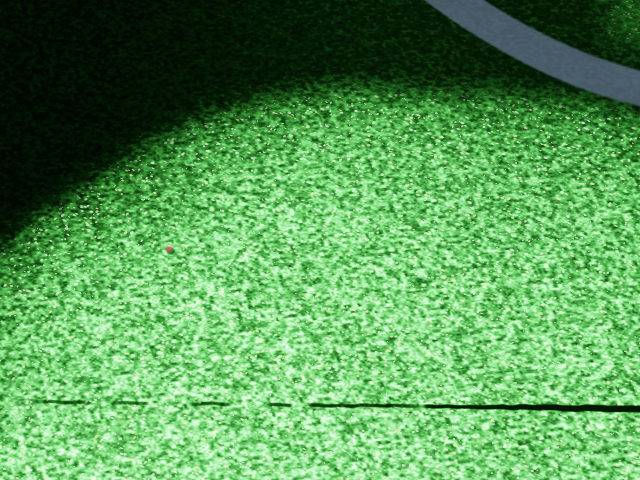
Reproduce this texture procedurally as a WebGL 1 fragment shader.

```glsl
precision highp float;
// Sunlit artificial turf under a curved soft shadow, with a grey painted arc,
// a thin dark seam and one small pebble. A scalar light tone, roughened by
// blade noise, is mapped through a green colour ramp; glints are hashed cells.
uniform vec2 u_resolution;

const vec3 BLACK_GREEN = vec3(0.0, 0.02, 0.0);
const vec3 DARK_GREEN = vec3(0.02, 0.12, 0.02);
const vec3 DEEP_GREEN = vec3(0.11, 0.37, 0.10);
const vec3 MID_GREEN = vec3(0.27, 0.65, 0.26);
const vec3 BRIGHT_GREEN = vec3(0.50, 0.87, 0.49);
const vec3 PALE_GREEN = vec3(0.74, 0.96, 0.75);
const vec3 PAINT_GREY = vec3(0.29, 0.37, 0.42);
const vec3 PEBBLE_PINK = vec3(0.78, 0.38, 0.38);
const vec2 PEBBLE_POS = vec2(0.352, 0.481);
const vec2 SHADOW_CREST = vec2(0.75, 0.805);
const vec2 BLADE_FREQ = vec2(98.0, 135.0);
const float BLADE_CONTRAST = 4.4;
const float LIT_TONE = 3.9;
const float GLINT_CHANCE = 0.24;

float hash(vec2 p) {
  vec3 q = fract(vec3(p.xyx) * 0.1031);
  q += dot(q, q.yzx + 33.33);
  return fract((q.x + q.y) * q.z);
}

float noise(vec2 p) {
  vec2 i = floor(p), f = fract(p);
  f = f * f * (3.0 - 2.0 * f);
  return mix(mix(hash(i), hash(i + vec2(1.0, 0.0)), f.x),
             mix(hash(i + vec2(0.0, 1.0)), hash(i + 1.0), f.x), f.y);
}

// Colour ramp with one stop per unit of tone
vec3 turfColor(float tone) {
  vec3 c = mix(BLACK_GREEN, DARK_GREEN, clamp(tone, 0.0, 1.0));
  c = mix(c, DEEP_GREEN, clamp(tone - 1.0, 0.0, 1.0));
  c = mix(c, MID_GREEN, clamp(tone - 2.0, 0.0, 1.0));
  c = mix(c, BRIGHT_GREEN, clamp(tone - 3.0, 0.0, 1.0));
  c = mix(c, PALE_GREEN, clamp(tone - 4.0, 0.0, 1.0));
  return mix(c, vec3(0.95, 1.0, 0.95), clamp(tone - 5.0, 0.0, 1.0));
}

// Signed distance below the shadow boundary, positive in sunlight
float sunDepth(vec2 p) {
  float dx = p.x - SHADOW_CREST.x;
  float bend = dx < 0.0 ? 0.578 : 0.14;
  float slope = 2.0 * bend * dx;
  return (SHADOW_CREST.y - bend * dx * dx - p.y) / sqrt(1.0 + slope * slope);
}

// Height of a descending parabola that leaves the top edge at startX
float arcHeight(float x, float startX, float fall, float bend) {
  float t = x - startX;
  return 1.0 - fall * t + bend * t * t;
}

// Small tilted sparkles, one possible per jittered cell
float glints(vec2 q, float seed) {
  vec2 id = floor(q) + seed;
  vec2 d = fract(q) - 0.3 - 0.4 * vec2(hash(id + 3.7), hash(id + 11.3));
  d.y += d.x * (hash(id + 21.1) - 0.5);
  float size = 0.12 + 0.16 * hash(id + 31.9);
  float shape = 1.0 - smoothstep(size * 0.5, size * 1.3, length(d * vec2(0.8, 1.1)));
  return shape * step(1.0 - GLINT_CHANCE, hash(id));
}

void main() {
  vec2 p = gl_FragCoord.xy / u_resolution.y;
  float aa = 1.0 / u_resolution.y;

  // Turf plane, with blades tightening toward the top
  vec2 q = vec2((p.x - 0.667) * (1.0 + 0.2 * p.y) + 2.0, p.y + 0.2 * p.y * p.y);
  vec2 blades = vec2(q.x + 0.35 * q.y, q.y - 0.12 * q.x + 1.0);
  float grain = 0.62 * noise(blades * BLADE_FREQ)
              + 0.38 * noise(blades * BLADE_FREQ * 1.9 + 37.0) - 0.5;
  float patches = noise(p * 5.0 + 8.0) + 0.7 * noise(p * 17.0 + 3.0) - 0.85;

  // Sunlight and penumbra
  float depth = sunDepth(p) + 0.012 * patches;
  float sun = smoothstep(-0.075, 0.03, depth) * (1.0 - exp(-9.0 * max(depth + 0.06, 0.0)));
  float corner = smoothstep(1.2, 1.34, p.x) * smoothstep(0.85, 0.95, p.y);
  float shade = mix(0.3, 0.95, smoothstep(0.0, 0.85, p.x + 0.25 * (0.8 - p.y))) + 0.9 * corner;
  float lit = LIT_TONE + 0.25 * (1.0 - p.y) - 0.22 * smoothstep(0.75, 1.3, p.x) + 0.18 * patches;
  float tone = mix(shade, lit, sun) + grain * BLADE_CONTRAST * mix(0.28, 1.0, sun);

  // Seam, broken on the left and widening to the right
  float seamY = 0.1635 - 0.0115 * p.x + 0.003 * (noise(vec2(p.x * 45.0, 4.0)) - 0.5);
  float seamWidth = 0.0012 + 0.0032 * smoothstep(0.9, 1.25, p.x);
  float seam = 1.0 - smoothstep(seamWidth, seamWidth + 0.0025 + aa, abs(p.y - seamY));
  seam *= smoothstep(0.3, 0.6, noise(vec2(p.x * 24.0, 9.0)) + 0.35 * smoothstep(0.4, 1.2, p.x));
  seam *= smoothstep(0.05, 0.09, p.x) * mix(0.6, 1.0, smoothstep(0.3, 1.1, p.x));
  vec3 color = turfColor(mix(tone, 0.7, seam));

  // Sparkles fade into the shadow
  float sparkle = max(glints(blades * 62.0, 0.0), glints(blades * 87.0 + 0.37, 50.0));
  vec3 glintColor = mix(vec3(0.95, 0.92, 0.72), vec3(0.92, 1.0, 0.94), noise(blades * 40.0));
  float glintLight = smoothstep(0.12, 0.65, sun) * 0.75 + 0.3 * corner;
  color = mix(color, glintColor, sparkle * glintLight * (1.0 - seam));

  // Painted arc
  float lower = arcHeight(p.x, 0.885, 0.748, 0.573);
  float upper = arcHeight(p.x, 1.007, 0.649, 0.6);
  float paint = smoothstep(-0.003 - aa, 0.003, p.y - lower) * smoothstep(-0.003 - aa, 0.003, upper - p.y);
  vec3 paintColor = PAINT_GREY * (0.98 + 0.16 * grain + 0.06 * patches);
  color = mix(color, paintColor, paint * step(0.8, p.x));

  // Pebble with a short shadow
  vec2 toPebble = (p - PEBBLE_POS) * vec2(0.9, 1.1);
  float pebbleShade = 1.0 - smoothstep(0.004, 0.01, length(toPebble - vec2(0.004, -0.005)));
  color = mix(color, DEEP_GREEN, 0.75 * pebbleShade);
  float pebble = 1.0 - smoothstep(0.006 - aa, 0.006 + aa, length(toPebble));
  color = mix(color, PEBBLE_PINK * (1.0 + 25.0 * toPebble.y), pebble);

  gl_FragColor = vec4(clamp(color, 0.0, 1.0), 1.0);
}
```
